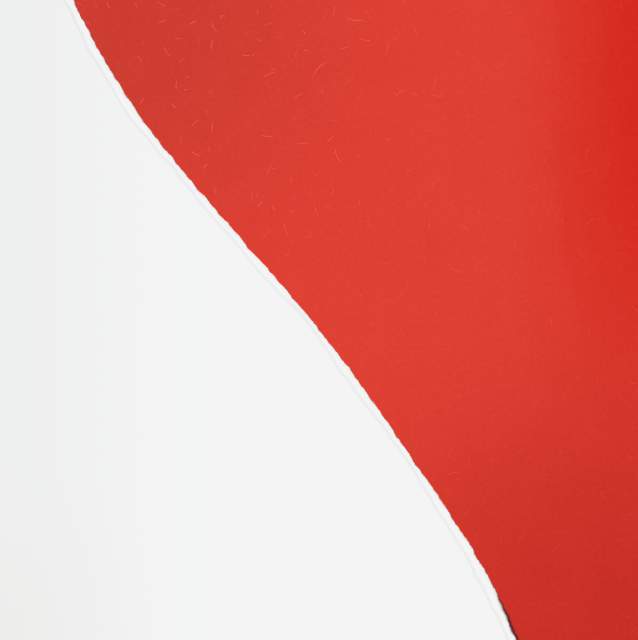
Give the GLSL for this background, as a WebGL 1 fragment shader.

```glsl
precision highp float;
// Torn red paper lying over white paper, with a ragged pale lip and fine fibres.
uniform vec2 u_resolution;

const float PI = 3.14159265;

// Tear line: horizontal place at the top and bottom, plus sine harmonics
const float TEAR_TOP = 0.115;
const float TEAR_BOTTOM = 0.811;
const vec3 TEAR_LOW = vec3(0.0177, -0.0253, -0.0054);
const vec3 TEAR_HIGH = vec3(-0.0043, 0.0015, -0.0012);
const float TEAR_COS = 0.8;
const float RAGGED = 0.0055;
const float LIP_WIDTH = 0.013;

// Paper colours
const vec3 WHITE_LEFT = vec3(0.938, 0.940, 0.940);
const vec3 WHITE_MID = vec3(0.955, 0.957, 0.957);
const vec3 LIP_WHITE = vec3(0.965, 0.963, 0.962);
const vec3 RED_MAIN = vec3(0.872, 0.252, 0.203);
const vec3 RED_DULL = vec3(0.805, 0.240, 0.195);
const vec3 RED_RIGHT = vec3(0.830, 0.150, 0.105);
const vec3 RED_LOW = vec3(0.785, 0.185, 0.150);
const vec3 FIBRE_TINT = vec3(0.10, 0.13, 0.12);
const vec3 SHADOW = vec3(0.22, 0.06, 0.05);

// Texture
const float GRAIN = 0.024;
const float FIBRE_CELLS = 38.0;
const float FIBRE_WIDTH = 0.035;

vec2 hash2(vec2 p) {
  vec2 q = vec2(dot(p, vec2(127.1, 311.7)), dot(p, vec2(269.5, 183.3)));
  return fract(sin(q) * 43758.55);
}

float gradientNoise(vec2 p) {
  vec2 i = floor(p), f = fract(p);
  vec2 u = f * f * f * (f * (f * 6.0 - 15.0) + 10.0);
  vec2 e = vec2(1.0, 0.0);
  float a = dot(hash2(i) * 2.0 - 1.0, f);
  float b = dot(hash2(i + e) * 2.0 - 1.0, f - e);
  float c = dot(hash2(i + e.yx) * 2.0 - 1.0, f - e.yx);
  float d = dot(hash2(i + e.xx) * 2.0 - 1.0, f - e.xx);
  return mix(mix(a, b, u.x), mix(c, d, u.x), u.y);
}

float fractalNoise(vec2 p) {
  float sum = 0.0, gain = 0.6;
  for (int i = 0; i < 4; i++) {
    sum += gain * gradientNoise(p);
    p = p * 2.1 + 17.3;
    gain *= 0.55;
  }
  return sum;
}

// Horizontal place of the tear at depth t below the top
float tearX(float t) {
  vec3 k = vec3(1.0, 2.0, 3.0) * PI * t;
  return mix(TEAR_TOP, TEAR_BOTTOM, t)
    + dot(TEAR_LOW, sin(k)) + dot(TEAR_HIGH, sin(k + 3.0 * PI * t));
}

// Short, randomly turned strands, one per cell
float fibres(vec2 p) {
  vec2 cell = floor(p);
  float sum = 0.0;
  for (int y = -1; y <= 1; y++) {
    for (int x = -1; x <= 1; x++) {
      vec2 c = cell + vec2(float(x), float(y));
      vec2 r = hash2(c), s = hash2(c + 71.7);
      vec2 dir = vec2(cos(r.x * PI), sin(r.x * PI));
      vec2 q = p - c - s;
      float along = dot(q, dir);
      float bend = dot(q, vec2(-dir.y, dir.x)) + (r.y - 0.5) * along * along;
      float reach = 0.1 + 0.4 * s.x * r.y;
      float line = 1.0 - smoothstep(0.0, FIBRE_WIDTH * 1.6, abs(bend));
      sum += line * (1.0 - smoothstep(reach * 0.6, reach, abs(along))) * r.y * r.y;
    }
  }
  return sum;
}

void main() {
  vec2 uv = gl_FragCoord.xy / u_resolution;
  vec2 p = gl_FragCoord.xy / u_resolution.y;
  float pixel = 1.0 / u_resolution.y;

  // Signed distance to the tear, positive on the red side
  float smoothDist = (uv.x - tearX(1.0 - uv.y)) * TEAR_COS;
  float dist = smoothDist + RAGGED * fractalNoise(p * 42.0);
  float grain = fractalNoise(p * 150.0);

  // White sheet with a faint shade beside the pale lip
  vec3 white = mix(WHITE_LEFT, WHITE_MID, smoothstep(0.0, 0.35, uv.x));
  white -= vec3(0.008, 0.010, 0.014) * (1.0 - smoothstep(0.0, 0.3, length(uv)));
  white += 0.003 * grain;
  float lipWidth = LIP_WIDTH * (0.85 + 0.7 * gradientNoise(p * 9.0));
  float lipDist = smoothDist + lipWidth + 0.003 * gradientNoise(p * 31.0);
  white = mix(white, LIP_WHITE, smoothstep(-pixel, pixel, lipDist));
  white -= 0.035 * exp(-pow(lipDist / 0.0022, 2.0));
  white -= 0.035 * exp(-abs(dist) / 0.003);

  // Red sheet: dull upper left, deeper right and lower corner
  vec3 red = mix(RED_MAIN, RED_DULL, 1.0 - smoothstep(0.05, 0.55, distance(uv, vec2(0.15, 1.0))));
  red = mix(red, RED_RIGHT, 0.85 * smoothstep(0.78, 1.02, uv.x) * smoothstep(0.1, 0.8, uv.y));
  red = mix(red, RED_LOW, 1.0 - smoothstep(0.0, 0.62, distance(uv, vec2(1.0, 0.0))));
  red = mix(red, RED_LOW, 0.35 * (1.0 - smoothstep(0.0, 0.4, uv.y)));
  float fibreGain = mix(0.3, 0.9, 1.0 - smoothstep(0.1, 0.6, distance(uv, vec2(0.25, 0.92))));
  red += GRAIN * grain + 0.012 * fractalNoise(p * 14.0);
  red += FIBRE_TINT * fibreGain * fibres(p * FIBRE_CELLS);

  // Thin dark gap where the sheet lifts near the bottom
  float gap = exp(-pow(dist / 0.0022, 2.0)) * (1.0 - smoothstep(0.03, 0.09, uv.y));
  vec3 color = mix(white, red, smoothstep(-pixel, pixel, dist));
  gl_FragColor = vec4(mix(color, SHADOW, 0.75 * gap), 1.0);
}
```
